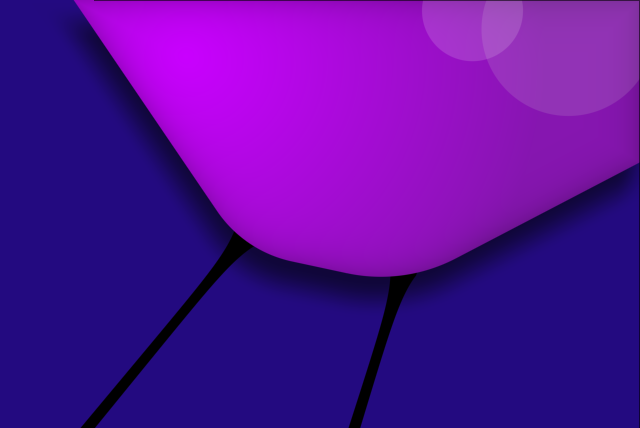
Write a Shadertoy shader that draws this background.

```glsl
// A glossy violet body with rounded corners hangs over a deep blue field on two
// flared black stalks. The body is a convex distance function built from three
// half planes and two fillets; it also drives the soft drop shadow and rim shade.

// Lengths are in canvas heights, origin at the lower left.
const vec3 FIELD_BLUE = vec3(0.137, 0.040, 0.500);
const vec3 SHADOW_BLUE = vec3(0.062, 0.025, 0.225);
const vec3 CORE_VIOLET = vec3(0.790, 0.000, 1.000);
const vec3 OUTER_VIOLET = vec3(0.525, 0.085, 0.690);

const vec2 LEFT_NORMAL = vec2(-0.827, -0.562);
const vec2 BASE_NORMAL = vec2(-0.210, -0.978);
const vec2 RIGHT_NORMAL = vec2(0.463, -0.887);
const vec2 LEFT_CORNER = vec2(0.571, 0.413);
const vec2 RIGHT_CORNER = vec2(0.944, 0.333);
const float LEFT_RADIUS = 0.283;
const float RIGHT_RADIUS = 0.379;

const vec2 GLOW_CENTER = vec2(0.435, 0.870);
const float GLOW_REACH = 0.84;
const vec2 SHADOW_OFFSET = vec2(-0.012, -0.053);
const float SHADOW_BLUR = 0.046;
const float RIM_WIDTH = 0.032;
const float RIM_STRENGTH = 0.17;
const float BUBBLE_ALPHA = 0.15;
const float STALK_FLARE = 0.0185;
const float FLARE_LENGTH = 0.058;
const float BORDER_WIDTH = 0.002;

float cross2(vec2 a, vec2 b) { return a.x * b.y - a.y * b.x; }

// Replaces the sharp distance by an arc inside the wedge between two normals.
float fillet(float d, vec2 p, vec2 corner, vec2 na, vec2 nb, float radius) {
    vec2 q = p - corner + (na + nb) * radius / (1.0 + dot(na, nb));
    bool inWedge = cross2(na, q) > 0.0 && cross2(q, nb) > 0.0;
    return inWedge ? length(q) - radius : d;
}

float bodyDistance(vec2 p) {
    float d = max(dot(p - LEFT_CORNER, LEFT_NORMAL),
              max(dot(p - LEFT_CORNER, BASE_NORMAL),
                  dot(p - RIGHT_CORNER, RIGHT_NORMAL)));
    d = fillet(d, p, LEFT_CORNER, LEFT_NORMAL, BASE_NORMAL, LEFT_RADIUS);
    return fillet(d, p, RIGHT_CORNER, BASE_NORMAL, RIGHT_NORMAL, RIGHT_RADIUS);
}

// Thin limb that widens where it joins the body.
float stalkDistance(vec2 p, vec2 top, vec2 foot) {
    vec2 axis = normalize(foot - top);
    float along = dot(p - top, axis);
    float t = clamp(along / length(foot - top), 0.0, 1.0);
    float halfWidth = mix(0.0095, 0.0130, t)
                    + STALK_FLARE * exp(-max(along, -0.01) / FLARE_LENGTH);
    return max(abs(cross2(axis, p - top)) - halfWidth, -along - 0.04);
}

float softMask(float d, float blur) { return 1.0 - smoothstep(-blur, blur, d); }

void mainImage(out vec4 fragColor, in vec2 fragCoord) {
    vec2 p = fragCoord / iResolution.y;
    float aspect = iResolution.x / iResolution.y;
    float edge = 0.75 / iResolution.y;

    // Field and drop shadow, whose shifted shape ends at the top and right
    vec2 s = p - SHADOW_OFFSET;
    float shadow = softMask(bodyDistance(s), SHADOW_BLUR)
                 * softMask(s.y - 1.0, SHADOW_BLUR)
                 * softMask(s.x - aspect, SHADOW_BLUR);
    vec3 color = mix(FIELD_BLUE, SHADOW_BLUE, shadow);

    // Stalks
    float stalks = min(stalkDistance(p, vec2(0.568, 0.440), vec2(0.205, 0.0)),
                       stalkDistance(p, vec2(0.939, 0.356), vec2(0.828, 0.0)));
    color = mix(color, vec3(0.0), softMask(stalks, edge));

    // Body: radial glow with a darker rim
    float d = bodyDistance(p);
    float rimDistance = max(d, max(p.y - 1.0, p.x - aspect));
    float glow = clamp(distance(p, GLOW_CENTER) / GLOW_REACH, 0.0, 1.0);
    vec3 violet = mix(CORE_VIOLET, OUTER_VIOLET, glow);
    violet *= 1.0 - RIM_STRENGTH * exp(min(rimDistance, 0.0) / RIM_WIDTH);

    // Translucent bubbles
    float small = softMask(distance(p, vec2(1.104, 0.975)) - 0.118, edge);
    float large = softMask(distance(p, vec2(1.328, 0.932)) - 0.203, edge);
    violet = mix(violet, vec3(1.0), BUBBLE_ALPHA * small);
    violet = mix(violet, vec3(0.85), BUBBLE_ALPHA * large);
    color = mix(color, violet, softMask(d, edge));

    // Hairline along the top and right borders
    float border = max(softMask(1.0 - p.y - BORDER_WIDTH, edge) * step(0.22, p.x),
                       softMask(aspect - p.x - BORDER_WIDTH, edge));
    color *= 1.0 - 0.7 * border;

    fragColor = vec4(color, 1.0);
}
```
